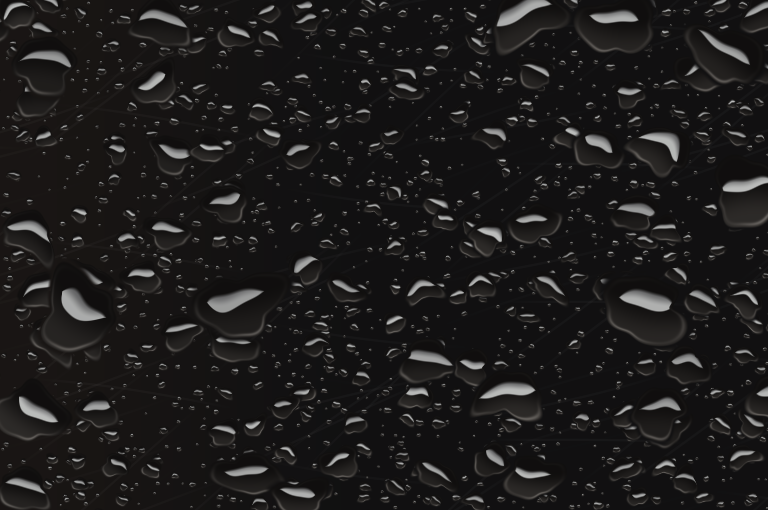
A Shadertoy shader for this texture:

```glsl
const int LAYERS = 5;
// Per layer, fine to coarse, in canvas heights
const float CELL[5]   = float[5](0.023, 0.037, 0.068, 0.128, 0.270);
const float R_MIN[5]  = float[5](0.0028, 0.0055, 0.011, 0.024, 0.052);
const float R_MAX[5]  = float[5](0.0050, 0.0110, 0.022, 0.046, 0.080);
const float FILL[5]   = float[5](0.34, 0.50, 0.64, 0.66, 0.50);
const float WOBBLE[5] = float[5](0.15, 0.60, 1.00, 1.10, 1.10);

const vec3 GROUND_LEFT  = vec3(0.098, 0.084, 0.077);
const vec3 GROUND_RIGHT = vec3(0.066, 0.064, 0.068);
const vec3 DROP_DARK    = vec3(0.062, 0.056, 0.054);
const vec3 DROP_GLOW    = vec3(0.176, 0.166, 0.158);
const vec3 RIM_LIGHT    = vec3(0.230, 0.224, 0.216);
const vec3 SKY_DIM      = vec3(0.390, 0.390, 0.395);
const vec3 SKY_BRIGHT   = vec3(0.735, 0.740, 0.735);

const float JITTER = 0.66;
const float MAX_TILT = 0.50;
const float EDGE_SOFTNESS = 0.0022;
const float SCRATCH_LIGHT = 0.025;
const float TAU = 6.2831853;

vec4 hash4(vec2 cell, float seed) {
    vec4 h = fract(vec4(cell.xyx, seed) * vec4(0.1031, 0.1030, 0.0973, 0.1099));
    h += dot(h, h.wzxy + 33.33);
    return fract((h.xxyz + h.yzzw) * h.zywx);
}

float inside(float dist, float soft) {
    return smoothstep(soft, -soft, dist);
}

// Dark polished ground with faint, long scratches
vec3 groundColour(vec2 p, float across) {
    vec3 col = mix(GROUND_LEFT, GROUND_RIGHT, smoothstep(0.0, 0.5, across));
    float scratches = 0.0;
    for (int i = 0; i < 5; i++) {
        float k = float(i);
        float a = 0.35 + 0.45 * sin(k * 2.4);
        float v = dot(p, vec2(-sin(a), cos(a))) + 0.02 * sin(p.x * 5.0 + k * 2.0);
        float u = dot(p, vec2(cos(a), sin(a)));
        float gate = smoothstep(0.1, 0.9, sin(u * 7.0 + k * 3.1) * sin(v * 23.0 + k));
        scratches += gate * smoothstep(0.975, 1.0, sin(v * 70.0 + k * 1.7));
    }
    return col + SCRATCH_LIGHT * scratches;
}

// One drop in local units of its own radius
void addDrop(inout vec3 col, vec2 q, float soft, vec4 shape, vec4 light,
             float wobble, vec3 ground) {
    float tilt = (shape.x - 0.6) * 2.0 * MAX_TILT * wobble;
    q = mat2(cos(tilt), -sin(tilt), sin(tilt), cos(tilt)) * q;
    q.x /= 0.92 + 0.50 * shape.y * wobble;
    q.y = q.y * 1.08 + (shape.z - 0.4) * 0.7 * wobble * (q.x * q.x - 0.3);

    // Lobed outline
    float a = atan(q.y, q.x);
    float lobes = 0.11 * sin(2.0 * a + TAU * shape.w)
                + 0.11 * sin(3.0 * a + TAU * light.x)
                + 0.06 * sin(4.0 * a + TAU * light.z)
                + 0.05 * sin(7.0 * a + TAU * light.y) * sin(a + TAU * shape.y);
    float d = length(q) / (1.0 + wobble * lobes) - 1.0;
    if (d > 0.3 + soft) return;

    // Body: dark crown, warm lower belly, thin lit rim below
    float low = smoothstep(0.35, -0.80, q.y);
    vec3 body = mix(DROP_DARK, DROP_GLOW, low * (0.5 + 0.5 * light.z));
    float rimWidth = 0.030 + 0.5 * soft;
    float rim = exp(-pow((d + 0.07 + 0.4 * soft) / rimWidth, 2.0));
    float broken = 0.6 + 0.4 * sin(3.0 * a + TAU * light.w);
    body += RIM_LIGHT * rim * broken * (0.10 + 0.85 * low);

    // Reflected sky: a tapered, wavy band with a crisp lower edge
    float centre = 0.27 + 0.12 * sin(2.6 * q.x + TAU * light.w)
                 + 0.04 * sin(6.0 * q.x + TAU * shape.w) - 0.15 * q.x * q.x;
    float t = (q.x - 0.24 * (shape.w - 0.5)) / (0.62 + 0.22 * shape.z);
    float thick = (0.14 + 0.13 * light.y) * (1.0 - t * t * t * t)
                * max(0.2, 1.0 + 1.5 * (light.x - 0.5) * q.x);
    float y = q.y - centre;
    float band = inside(abs(y) - thick, soft + 0.04 * smoothstep(-0.1, 0.2, y));
    band *= inside(d + 0.12, soft);
    float shine = smoothstep(0.26, -0.08, y) * (0.60 + 0.40 * light.z);
    body = mix(body, mix(SKY_DIM, SKY_BRIGHT, shine), band);

    // A dry margin separates the drop from finer ones
    col = mix(col, ground, inside(d - 0.10, 0.06 + soft));
    col = mix(col, body, inside(d, soft));
}

void mainImage(out vec4 fragColor, in vec2 fragCoord) {
    vec2 p = fragCoord / iResolution.y;
    vec3 ground = groundColour(p, fragCoord.x / iResolution.x);
    vec3 col = ground;
    float soft = max(EDGE_SOFTNESS, 0.7 / iResolution.y);

    // Jittered cells, coarse drops painted over fine ones
    for (int i = 0; i < LAYERS; i++) {
        float seed = 23.0 + 31.0 * float(i);
        vec2 home = floor(p / CELL[i]);
        for (int n = 0; n < 9; n++) {
            vec2 cell = home + vec2(n % 3 - 1, n / 3 - 1);
            vec4 place = hash4(cell + 11.0, seed);
            if (place.x > FILL[i]) continue;
            vec2 centre = (cell + 0.5 + JITTER * (place.yz - 0.5)) * CELL[i];
            float radius = mix(R_MIN[i], R_MAX[i], place.w * sqrt(place.w));
            addDrop(col, (p - centre) / radius, soft / radius,
                    hash4(cell + 47.0, seed + 5.0), hash4(cell + 83.0, seed + 9.0),
                    WOBBLE[i], ground);
        }
    }
    fragColor = vec4(col, 1.0);
}
```
